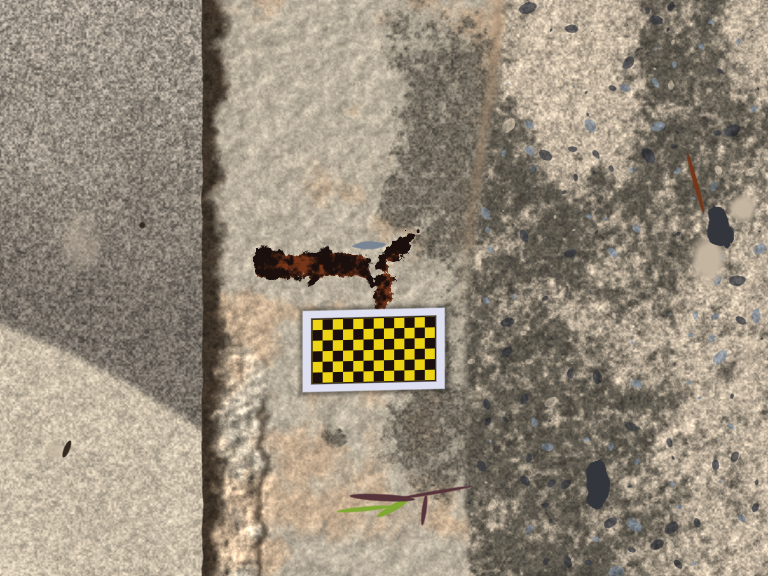
This texture is drawn by a WebGL 2 fragment shader. Its source:

```glsl
#version 300 es
precision highp float;
// Weathered concrete with a shaded slab, groove, rusty hole, checkered card and sprig.
uniform vec2 u_resolution;
out vec4 outColor;

const vec3 SHADE = vec3(.53, .50, .46), LIT = vec3(.79, .74, .66);
const vec3 CONCRETE = vec3(.73, .69, .62), PEACH = vec3(.80, .67, .54);
const vec3 STAIN = vec3(.36, .34, .30), GROOVE = vec3(.20, .16, .12);
const vec3 PALE = vec3(.77, .71, .63), SLATE = vec3(.20, .21, .24);
const vec3 RUST = vec3(.46, .21, .10), BLACK = vec3(.10, .06, .05);
const vec3 BLUE = vec3(.47, .52, .58), WHITE = vec3(.87, .88, .95);
const vec3 YELLOW = vec3(.93, .83, .08), LEAF = vec3(.50, .66, .20);
const vec3 STEM = vec3(.34, .20, .23);
const float SLAB_EDGE = .351, CELL = .036, CARD_SLOPE = .024;
const vec2 CARD_CENTER = vec2(.6488, .3925), CARD_HALF = vec2(.1235, .0705);
const vec2 GRID_HALF = vec2(.1065, .0552), GRID_COUNT = vec2(12, 6);

vec2 p;    // position, canvas height = 1
float px;  // edge softness
vec3 col;

float hash(vec2 v) {
  vec3 q = fract(v.xyx * .1031);
  q += dot(q, q.yzx + 33.33);
  return fract((q.x + q.y) * q.z);
}
float noise(vec2 v) {
  vec2 i = floor(v), f = fract(v), e = vec2(1, 0);
  f *= f * (3. - 2. * f);
  return mix(mix(hash(i), hash(i + e), f.x),
             mix(hash(i + e.yx), hash(i + e.xx), f.x), f.y);
}
float fbm(vec2 v) {
  float sum = -.5, amp = .5;
  for (int i = 0; i < 5; i++) {
    sum += amp * noise(v);
    v = v * 2.03 + 17.3;
    amp *= .5;
  }
  return sum;
}
void paint(vec3 c, float a) { col = mix(col, c, a); }
float ink(float d) { return smoothstep(px, -px, d); }
float blob(float x, float y, float w, float h) {
  return smoothstep(1.3, .5, length((p - vec2(x, y)) / vec2(w, h)));
}
float box(vec2 v, vec2 h) { v = abs(v) - h; return max(v.x, v.y); }
// Distance to a stroke tapered at both ends
float blade(float ax, float ay, float bx, float by, float w) {
  vec2 a = vec2(ax, ay), d = vec2(bx, by) - a;
  float h = clamp(dot(p - a, d) / dot(d, d), 0., 1.);
  return length(p - a - d * h) - w * sqrt(4. * h * (1. - h));
}

void main() {
  p = gl_FragCoord.xy / u_resolution * vec2(4. / 3., 1);
  px = 1. / u_resolution.y;
  float rough = fbm(p * 26.), broad = fbm(p * 7. + 5.), fine = fbm(p * 95.);
  float grain = noise(p * 210.) + noise(p * 330.) - 1.;
  float relief = fbm(p * 38. + vec2(-.25, .2)) - fbm(p * 38.);

  // Middle concrete with peach patches and dark stains
  col = mix(CONCRETE, PEACH, .65 * smoothstep(0., .25, broad + .5 * rough));
  col *= 1. + relief * (.55 + 1.5 * blob(.41, .17, .06, .3));
  col *= 1. + .28 * fine + .13 * grain;
  float stain = max(blob(.79, .75, .115, .25), blob(.7, .65, .055, .06));
  stain = max(stain, max(blob(.76, .25, .1, .13), blob(.582, .241, .025, .02)));
  stain = max(stain, .7 * max(blob(.72, .93, .06, .09), blob(.8, .45, .05, .18)));
  stain = smoothstep(.3, .85, .87 * stain + .7 * rough + 1.1 * fine);
  paint(STAIN * (1. + .5 * grain), .82 * stain);
  float ridge = abs(p.x - .453 + .05 * rough) + max(p.y - .3, 0.);
  paint(GROOVE, .6 * smoothstep(.014, 0., ridge));

  // Mossy rock face right of the seam
  float seam = p.x - .808 - .062 * smoothstep(.42, 1., p.y) - .015 * rough;
  float light = .29 + .8 * blob(1., .9, .115, .21) + .6 * blob(1.34, .95, .08, .14);
  light += .5 * blob(1.33, .27, .19, .42) + .24 * blob(1.09, .47, .13, .14);
  light = smoothstep(.05, .85, light + rough + 1.2 * fine + .4 * broad);
  vec3 rock = mix(STAIN, PALE, light) * (1. + .7 * relief + .28 * grain);
  float face = smoothstep(-.005, .012, seam);
  paint(rock, face);
  paint(PEACH * .8, .5 * smoothstep(.016, 0., abs(seam + .008)) * smoothstep(.4, .75, p.y));

  // Scattered pebbles
  for (int k = 0; k < 9; k++) {
    vec2 id = floor(p / CELL) + vec2(k % 3 - 1, k / 3 - 1);
    float pick = hash(id + 7.), tone = hash(id + 31.), turn = 6.28 * hash(id + 3.);
    vec2 d = p - (id + .2 + .6 * vec2(hash(id), hash(id + 51.))) * CELL;
    d *= mat2(cos(turn), -sin(turn), sin(turn), cos(turn));
    float size = mix(.005, .017, pick * pick * 6.) * step(pick, .36);
    vec3 stone = tone < .4 ? SLATE : tone < .75 ? BLUE : PALE;
    float shape = length(d * vec2(1, 1.6)) + .014 * rough - size;
    paint(stone * (1. + relief + .2 * grain), .75 * face * ink(shape));
  }
  paint(PALE, max(blob(1.29, .638, .024, .024), blob(1.23, .55, .03, .04)));
  paint(SLATE, ink(blade(1.24, .64, 1.26, .575, .023) + .03 * rough));
  paint(SLATE, ink(blade(1.04, .2, 1.035, .115, .018) + .03 * rough));
  paint(RUST, ink(blade(1.193, .735, 1.222, .63, .004)));

  // Rusty hole, cracked arm and a sliver of blue stone
  paint(BLUE, ink(blade(.61, .572, .67, .576, .008) + .01 * rough));
  float hole = box(p - vec2(.543, .542), vec2(.094, .021)) + .035 * rough;
  float arm = min(blade(.668, .465, .674, .57, .009), blade(.665, .54, .723, .594, .012));
  hole = min(hole, arm + .04 * rough + .02 * fine) + .02 * fine;
  float rust = smoothstep(-.15, .22, rough + fine + 6. * (.54 - p.y));
  paint(mix(BLACK, RUST, rust), ink(hole));

  // Groove, then left slab with its slanted shadow
  float groove = smoothstep(.402, .366, p.x + .07 * rough);
  paint(GROOVE * (1. + .8 * fine + .3 * grain), .93 * groove);
  float shadowLine = .436 - .35 * p.x - .5 * p.x * p.x;
  float sun = smoothstep(.012, -.012, p.y - shadowLine + .01 * fine);
  float fade = smoothstep(.35, 1., p.y + .25 * broad);
  vec3 slab = mix(SHADE * mix(.88, 1.2, fade), LIT, sun);
  slab *= 1. + mix(.42, .22, sun) * grain + .3 * fine + .12 * broad;
  float edge = ink(p.x - SLAB_EDGE + .006 * rough);
  paint(slab, edge);
  paint(PALE, .4 * blob(.14, .58, .035, .05) + .7 * blob(.095, .217, .016, .016));
  paint(GROOVE, max(blob(.247, .609, .006, .006), ink(blade(.11, .206, .122, .235, .005))));

  // Sprig with green and purple blades
  paint(LEAF, ink(min(blade(.71, .134, .655, .103, .006), blade(.68, .121, .585, .112, .004))));
  paint(STEM, ink(min(blade(.82, .156, .69, .134, .003), blade(.74, .142, .733, .088, .004))));
  paint(STEM, ink(blade(.72, .133, .607, .139, .006)));

  // Checkered card with a faint contact shadow
  vec2 c = p - CARD_CENTER;
  c.y -= CARD_SLOPE * c.x;
  float card = box(c, CARD_HALF), grid = box(c, GRID_HALF);
  col *= 1. - .35 * smoothstep(.012, 0., card);
  paint(WHITE, ink(card));
  vec2 g = (c / GRID_HALF * .5 + .5) * GRID_COUNT;
  vec2 wave = clamp((abs(mod(g - .5, 2.) - 1.) - .5) / (px * 28.), -1., 1.);
  paint(BLACK, ink(grid - .002));
  paint(YELLOW, (.5 - .5 * wave.x * wave.y) * ink(grid));
  outColor = vec4(clamp(col, 0., 1.), 1);
}
```
